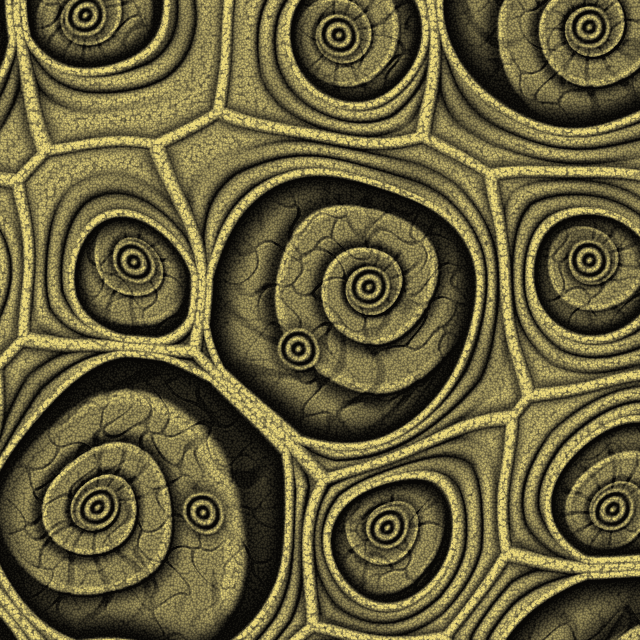
A Shadertoy shader for this pattern:

```glsl
const float PI = 3.14159265;
const float TAU = 6.2831853;

vec2 hash2(vec2 p) {
    return fract(sin(vec2(dot(p, vec2(127.1, 311.7)), dot(p, vec2(269.5, 183.3)))) * 43758.55);
}

// Distances to the nearest and second nearest feature point
vec2 cellular(vec2 p) {
    vec2 nearest = vec2(9.0);
    for (int y = -1; y <= 1; y++)
    for (int x = -1; x <= 1; x++) {
        vec2 cell = floor(p) + vec2(x, y);
        float d = length(cell + hash2(cell) - p);
        if (d < nearest.x) nearest = vec2(d, nearest.x);
        else nearest.y = min(nearest.y, d);
    }
    return nearest;
}

// Concentric rings of a small eye, laid over the floor
float addEye(float tone, float r) {
    float rings = 0.3 + 0.28 * cos(r * 400.0);
    tone *= 0.55 + 0.45 * smoothstep(0.034, 0.055, r);
    return mix(tone, rings, 1.0 - smoothstep(0.028, 0.036, r));
}

// Sunken bowl: spiral lobe, wrinkles, cracks and eyes
float bowl(vec2 q, float radius, float depth, vec2 seed, float twist) {
    float turn = TAU * seed.y;
    vec2 offset = radius * 0.27 * vec2(cos(turn), sin(turn));
    vec2 e = q - offset;
    float r = length(e) + 0.0001;
    float a = atan(e.y, e.x);
    bool isLarge = radius > 0.15;

    float coil = twist * a / TAU + log2(r / radius) / 0.95 + 0.06 * sin(r * 40.0 + seed.x * 9.0);
    float f = fract(coil);
    float lobe = smoothstep(0.0, 0.38, f) * (1.0 - smoothstep(0.92, 1.0, f));
    float lip = smoothstep(0.74, 0.84, f) * (1.0 - smoothstep(0.88, 0.98, f));
    float tone = 0.47 * mix(1.0, 0.12 + 0.88 * lobe, isLarge ? 0.95 : 0.6) + 0.16 * lip;

    float patches = smoothstep(-0.3, 0.7, sin(q.x * 31.0 + 4.0 * seed.x) + sin(q.y * 27.0 + a));
    float wrinkle = smoothstep(0.55, 1.0, sin(a * 13.0 + 2.5 * sin(r * 34.0) + r * 30.0));
    tone -= 0.15 * wrinkle * patches;
    vec2 edge = cellular(q * 17.0 + seed * 20.0 + 0.25 * sin(q.yx * 70.0));
    float crack = 1.0 - smoothstep(0.02, 0.13, edge.y - edge.x);
    tone -= 0.19 * crack * (1.0 - 0.6 * patches);

    tone = addEye(tone, r);
    if (isLarge) tone = addEye(tone, length(q + 1.7 * offset));
    return 0.03 + max(tone, 0.03) * smoothstep(0.0, 0.2 * radius + 0.012, depth);
}

// Height of the carved surface, 0 to 1
float relief(vec2 p) {
    p += 0.021 * sin(p.yx * 8.0 + vec2(1.0, 4.0)) + 0.006 * sin(p.yx * 23.0 + vec2(3.0, 0.0));

    // Nearest two discs of mixed size on a jittered grid
    float d1 = 9.0, d2 = 9.0, radius = 0.1;
    vec2 q = p, seed = vec2(0.0);
    for (int y = -2; y <= 2; y++)
    for (int x = -2; x <= 2; x++) {
        vec2 cell = floor(p * 2.6) + vec2(x, y);
        vec2 h = hash2(cell + 7.0);
        bool isLarge = mod(cell.x + 2.0 * cell.y, 3.0) < 0.5;
        float size = isLarge ? 0.205 + 0.03 * h.x : 0.08 + 0.04 * h.y;
        vec2 local = p - (cell + 0.5 + 0.3 * (h - 0.5)) / 2.6;
        float d = length(local) - size;
        if (d < d1) {
            d2 = d1; d1 = d;
            q = local; radius = size; seed = h;
        } else d2 = min(d2, d);
    }
    float twist = seed.x < 0.5 ? -1.0 : 1.0;
    float seam = 0.5 * (d2 - d1);
    float rim = max(d1, 0.02 - seam);
    if (rim < 0.0) return bowl(q, radius, -rim, seed, twist);

    // Sweeping ridges that wind from the rim out to the seam
    float across = rim / (rim + seam);
    float phase = 1.5 * across + 22.0 * rim + twist * atan(q.y, q.x) / PI;
    float ridge = abs(sin(PI * phase));
    float h = 0.07 + (0.5 + 0.12 * sin(p.x * 17.0 + 2.0 * sin(p.y * 13.0))) * ridge;

    // Flat leaves where the gap is wide, then raised seams and lips
    h = mix(h, 0.66, 0.85 * smoothstep(0.05, 0.085, rim));
    h *= 0.4 + 0.6 * smoothstep(0.006, 0.024, seam);
    h = max(h, 0.8 * (1.0 - smoothstep(0.002, 0.013, seam)));
    h = max(h, 0.78 * (1.0 - smoothstep(0.001, 0.012, abs(rim - 0.009))));
    return mix(0.05, h, smoothstep(0.0, 0.006, rim));
}

void mainImage(out vec4 fragColor, in vec2 fragCoord) {
    vec2 p = fragCoord / iResolution.y;

    // Light from the upper left
    float height = relief(p);
    float slope = height - relief(p + vec2(-0.003, 0.003));
    float tone = height + clamp(0.5 * slope, -0.13, 0.15);

    // Stippled pits on raised metal and fine grain everywhere
    float pits = smoothstep(0.4, 0.75, cellular(p * 150.0).x);
    tone *= 1.0 - 0.4 * pits * smoothstep(0.4, 0.7, height);
    tone += (0.12 + 0.5 * tone) * (0.47 - cellular(p * 270.0 + 31.0).x);
    tone = clamp(tone * 1.04, 0.03, 0.92);

    fragColor = vec4(tone * vec3(1.0, 0.925, mix(0.67, 0.51, tone)), 1.0);
}
```
